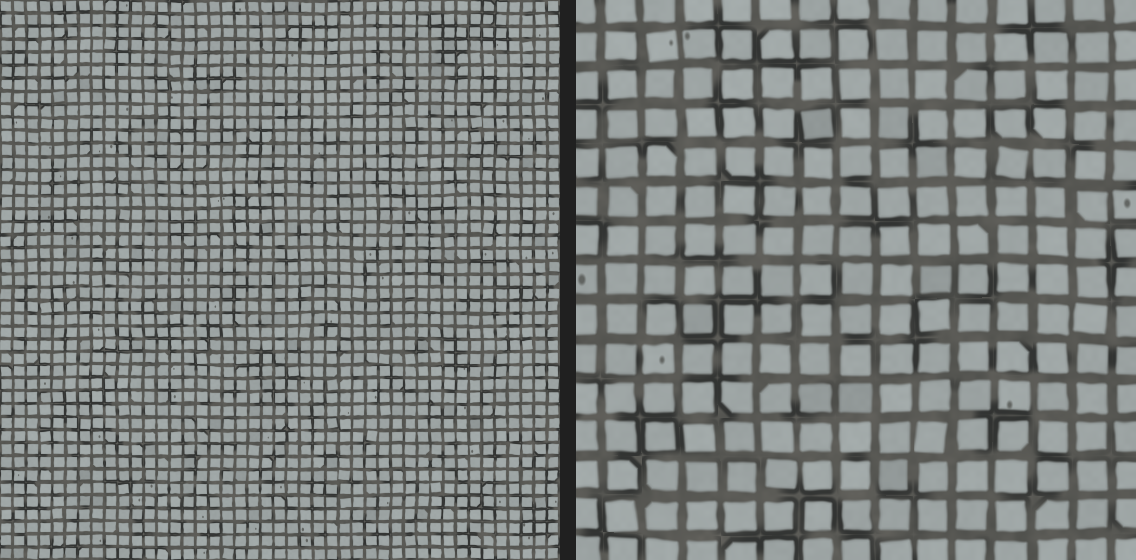
Left: the whole. Right: its middle third, enlarged.
This texture is drawn by a Shadertoy shader. Its source:

```glsl
const float TILES = 43.0;
const vec3 TILE_COLOR = vec3(0.622, 0.652, 0.650);
const vec3 GROUT_LIGHT = vec3(0.395, 0.390, 0.370);
const vec3 GROUT_DARK = vec3(0.300, 0.305, 0.290);
const vec3 CRACK_COLOR = vec3(0.170, 0.178, 0.175);

float hash(vec2 p, float seed) {
    vec3 q = fract(vec3(p.xyx + seed * 7.31) * vec3(0.1031, 0.1030, 0.0973));
    q += dot(q, q.yzx + 33.33);
    return fract((q.x + q.y) * q.z);
}

vec2 hash2(vec2 p, float seed) {
    return vec2(hash(p, seed), hash(p, seed + 1.0));
}

// Value noise that wraps after the given number of lattice cells.
float noise(vec2 uv, vec2 period, float seed) {
    vec2 p = uv * period;
    vec2 i = floor(p);
    vec2 f = fract(p);
    f = f * f * (3.0 - 2.0 * f);
    vec2 a = mod(i, period);
    vec2 b = mod(i + 1.0, period);
    return mix(mix(hash(a, seed), hash(vec2(b.x, a.y), seed), f.x),
               mix(hash(vec2(a.x, b.y), seed), hash(b, seed), f.x), f.y);
}

mat2 rotation(float angle) {
    float c = cos(angle), s = sin(angle);
    return mat2(c, -s, s, c);
}

float roundedBox(vec2 p, vec2 halfSize, float radius) {
    vec2 q = abs(p) - halfSize + radius;
    return length(max(q, 0.0)) + min(max(q.x, q.y), 0.0) - radius;
}

// Signed distance to one hand-laid tile, in cell units.
float tileDistance(vec2 p, vec2 id, float roughness) {
    float loose = mix(0.05, 0.15, step(0.94, hash(id, 3.0)));
    p -= (hash2(id, 4.0) - 0.5) * loose;
    p *= rotation((hash(id, 6.0) - 0.5) * loose * 1.6);
    vec2 halfSize = vec2(0.390, 0.375) + (hash2(id, 7.0) - 0.5) * 0.045;
    float d = roundedBox(p, halfSize, 0.06) + (roughness - 0.5) * 0.05;

    // A few tiles have lost one corner.
    vec2 corner = sign(hash2(id, 9.0) - 0.5);
    float cut = dot(p, corner) - mix(0.48, 0.62, hash(id, 11.0));
    return hash(id, 12.0) > 0.90 ? max(d, cut * 0.707) : d;
}

// Mottled cement with broken dark cracks hugging the tile edges.
vec3 groutColor(vec2 uv, float edge, float grain) {
    float stain = noise(uv, vec2(14.0), 20.0);
    float mottle = noise(uv, vec2(110.0), 21.0);
    vec3 color = mix(GROUT_DARK, GROUT_LIGHT, 0.25 * stain + 0.5 * mottle + 0.25 * grain);
    float patches = noise(uv, vec2(52.0, 64.0), 22.0);
    float crack = smoothstep(0.50, 0.85, patches + 0.15 * (stain - 0.5));
    crack *= 1.0 - smoothstep(0.03, 0.13, abs(edge - 0.06));
    return mix(color, CRACK_COLOR, crack * 0.85);
}

vec3 glazeColor(vec2 uv, vec2 id, float grain) {
    float tone = 1.0 + (hash(id, 30.0) - 0.5) * 0.05;
    tone += (noise(uv, vec2(10.0), 31.0) - 0.5) * 0.035 + (grain - 0.5) * 0.025;
    float dull = step(0.96, hash(id, 32.0));
    return TILE_COLOR * tone * (1.0 - 0.07 * dull);
}

// Occasional small dark pit in a tile.
float pitMask(vec2 p, vec2 id, float pixel) {
    vec2 center = (hash2(id, 40.0) - 0.5) * 0.6;
    float radius = mix(0.04, 0.09, hash(id, 42.0));
    float d = length((p - center) * vec2(1.0, 0.7)) - radius;
    return step(0.965, hash(id, 43.0)) * (1.0 - smoothstep(-pixel, pixel, d));
}

void mainImage(out vec4 fragColor, in vec2 fragCoord) {
    vec2 uv = fragCoord / iResolution.xy;
    float pixel = TILES / min(iResolution.x, iResolution.y);

    // Rows and columns wander slightly.
    vec2 drift = vec2(noise(uv, vec2(9.0, 16.0), 50.0), noise(uv, vec2(12.0, 9.0), 51.0));
    vec2 grid = uv * TILES + (drift - 0.5) * 0.14;
    vec2 id = mod(floor(grid), TILES);
    vec2 p = fract(grid) - 0.5;

    float grain = noise(uv, vec2(260.0), 52.0);
    float roughness = noise(uv, vec2(150.0), 53.0);
    float edge = tileDistance(p, id, roughness);

    float softness = max(0.6 * pixel, 0.045);
    float cover = 1.0 - smoothstep(-softness, softness, edge);
    vec3 glaze = glazeColor(uv, id, grain);
    glaze = mix(glaze, GROUT_DARK, 0.75 * pitMask(p, id, softness));
    glaze *= 1.0 - 0.08 * smoothstep(-0.10, 0.0, edge);

    vec3 color = mix(groutColor(uv, edge, grain), glaze, cover);
    fragColor = vec4(color, 1.0);
}
```
